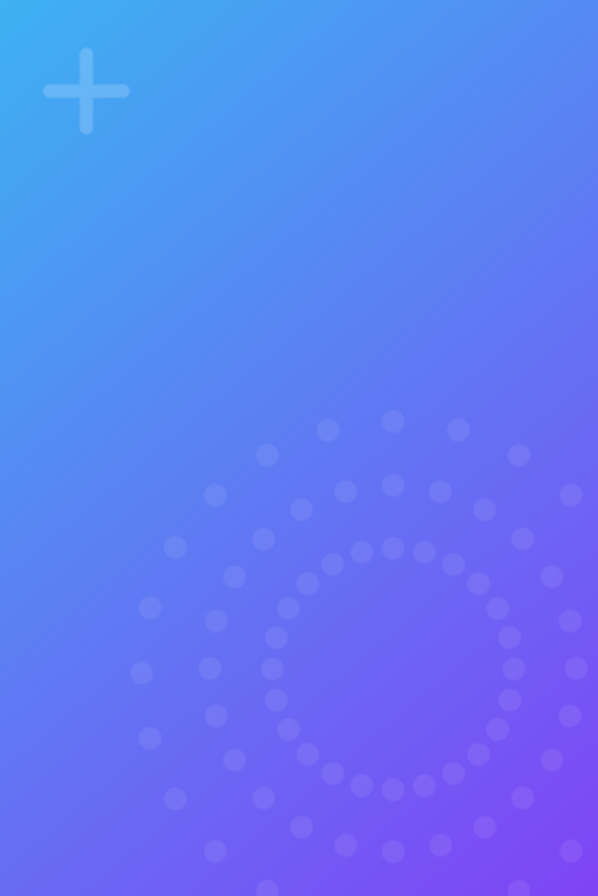
Reproduce this background procedurally as a Shadertoy shader.

```glsl
#define START_COLOR vec3(0.240, 0.696, 0.950)
#define END_COLOR vec3(0.502, 0.264, 0.960)
#define GRADIENT_AXIS vec2(0.643, 0.766)
#define RING_X 0.4388
#define RING_RADII vec3(0.1348, 0.2044, 0.2808)
#define RING_HEIGHTS vec3(0.2533, 0.2539, 0.2487)
#define DOTS_PER_RING 24.0
#define DOT_RADIUS 0.0126
#define DOT_ALPHA 0.075
#define PLUS_CENTER vec2(0.0964, 0.8984)
#define PLUS_SHAPE vec2(0.0482, 0.0074)
#define PLUS_ALPHA 0.18

const float TAU = 6.2831853;

// Soft coverage of a signed distance
float coverage(float dist) {
    float softness = max(0.0019, 0.7 / iResolution.y);
    return 1.0 - smoothstep(-softness, softness, dist);
}

// Distance to evenly spaced dots on a circle, by folding the angle
float dotRing(vec2 p, float radius) {
    float stepAngle = TAU / DOTS_PER_RING;
    float angle = atan(p.y, p.x);
    angle -= stepAngle * floor(angle / stepAngle + 0.5);
    vec2 folded = length(p) * vec2(cos(angle), sin(angle));
    return length(folded - vec2(radius, 0.0)) - DOT_RADIUS;
}

// Distance to a plus sign with rounded arms; shape is reach and half width
float roundedPlus(vec2 p, vec2 shape) {
    p = abs(p);
    p = vec2(max(p.x, p.y), min(p.x, p.y));
    p.x = max(p.x - shape.x + shape.y, 0.0);
    return length(p) - shape.y;
}

void mainImage(out vec4 fragColor, in vec2 fragCoord) {
    // One unit is the canvas height
    vec2 p = fragCoord / iResolution.y;
    float aspect = iResolution.x / iResolution.y;

    // Slanted gradient from upper left to lower right
    float blend = dot(vec2(p.x, 1.0 - p.y), GRADIENT_AXIS)
                / dot(vec2(aspect, 1.0), GRADIENT_AXIS);
    vec3 color = mix(START_COLOR, END_COLOR, blend);

    // Three rings of faint dots
    vec3 radii = RING_RADII;
    vec3 heights = RING_HEIGHTS;
    float dots = 0.0;
    for (int i = 0; i < 3; i++) {
        vec2 center = vec2(RING_X, heights[i]);
        dots = max(dots, coverage(dotRing(p - center, radii[i])));
    }
    color = mix(color, vec3(1.0), DOT_ALPHA * dots);

    // Pale plus sign
    float plusMask = coverage(roundedPlus(p - PLUS_CENTER, PLUS_SHAPE));
    color = mix(color, vec3(1.0), PLUS_ALPHA * plusMask);

    fragColor = vec4(color, 1.0);
}
```
